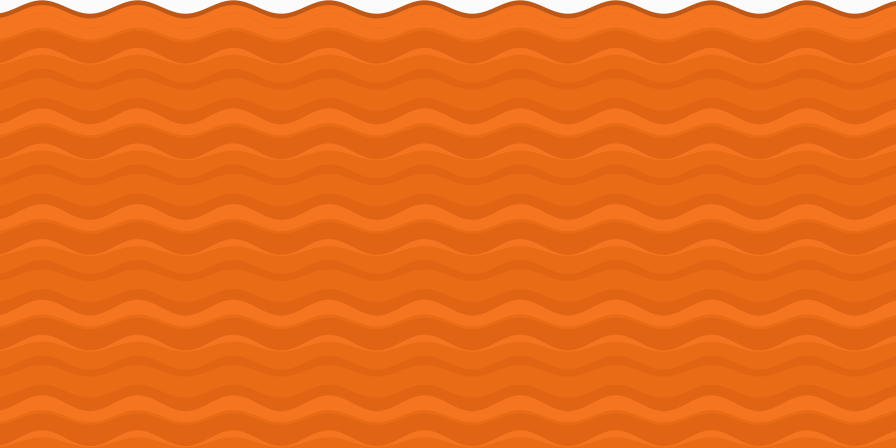
A Shadertoy shader for this pattern:

```glsl
// Rolling liquid under a pale sky: a square tile of flat wavy bands repeats
// downward, each band edge being a cosine of its own depth and height.
// A brown rim and a bright strip close the surface at the top.

const float TILES_DOWN = 4.685;   // tile heights per canvas height
const float CREST_X = 0.44;       // first crest, in tiles
const float FIRST_ROW = 0.134;    // first bright crest below the top, in tiles
const float SWELL = 0.165;        // crest to trough height inside the liquid
const float SURFACE_SWELL = 0.14; // crest to trough height of the surface

const vec3 SKY = vec3(0.99, 0.985, 0.985);
const vec3 RIM = vec3(0.75, 0.345, 0.09);
const vec3 DARK = vec3(0.878, 0.392, 0.075);
const vec3 MID = vec3(0.912, 0.418, 0.083);
const vec3 BRIGHT = vec3(0.955, 0.455, 0.12);

// 0 at a crest, 1 at a trough
float waveDip(float x) {
    return 0.5 - 0.5 * cos(6.2831853 * (x - CREST_X));
}

// Soft step from 0 above an edge to 1 below it
float below(float depth, float edge, float soft) {
    return smoothstep(edge - soft, edge + soft, depth);
}

// Edge that lies at one depth on crests and another in troughs
float wavyEdge(float crest, float trough, float dip) {
    return mix(crest, trough, dip);
}

// One tile of stripes; depth runs from 0 to 1 along the sheared wave
vec3 stripes(float depth, float dip, float soft) {
    // broad highlight and the shadow under it
    vec3 color = mix(DARK, BRIGHT, below(depth, 0.0, soft));
    color = mix(color, MID, below(depth, wavyEdge(0.155, 0.116, dip), soft));
    color = mix(color, DARK, below(depth, wavyEdge(0.19, 0.146, dip), soft));
    // thin highlight, fullest on the crests
    color = mix(color, BRIGHT, below(depth, 0.366, soft));
    color = mix(color, MID, below(depth, wavyEdge(0.44, 0.378, dip), soft));
    // two shadows in the calm part
    color = mix(color, DARK, below(depth, wavyEdge(0.585, 0.567, dip), soft));
    color = mix(color, MID, below(depth, wavyEdge(0.683, 0.64, dip), soft));
    color = mix(color, DARK, below(depth, wavyEdge(0.89, 0.86, dip), soft));
    // start of the next tile
    return mix(color, BRIGHT, below(depth, 1.0, soft));
}

void mainImage(out vec4 fragColor, in vec2 fragCoord) {
    float scale = TILES_DOWN / iResolution.y;
    vec2 p = vec2(fragCoord.x, iResolution.y - fragCoord.y) * scale;
    float soft = 0.7 * scale;
    float dip = waveDip(p.x);

    // repeated bands, sheared to follow the wave
    float depth = p.y - FIRST_ROW - SWELL * dip;
    vec3 color = stripes(fract(depth), dip, soft);

    // bright strip joining the first row to the surface
    color = mix(BRIGHT, color, below(depth, 0.0, soft));

    // rim and sky
    float surface = p.y - SURFACE_SWELL * dip;
    color = mix(RIM, color, below(surface, 0.053, soft));
    color = mix(SKY, color, below(surface, 0.003, soft));

    fragColor = vec4(color, 1.0);
}
```
